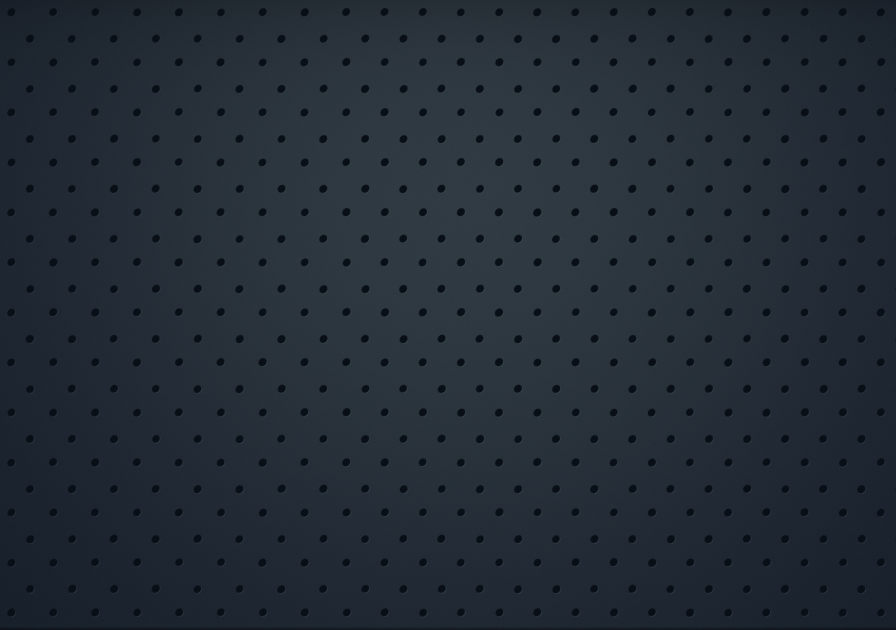
This pattern is drawn by a Shadertoy shader. Its source:

```glsl
// Dark slate sheet punched with staggered rows of small slanted holes.
// Two offset lattices place the holes; columns sit wider left of a seam.
// A soft glow lights the sheet, and each hole has a faint lower-right rim.

float hash(vec2 p) {
    return fract(sin(dot(p, vec2(127.1, 311.7))) * 43758.5453);
}

// Signed distance to a hole, slightly longer towards the upper right.
float holeDistance(vec2 p, float radius) {
    vec2 axes = vec2(p.x - p.y, p.x + p.y) * 0.7071;
    return length(axes * vec2(0.92, 1.08)) - radius;
}

vec3 sheetColor(vec2 p) {
    vec2 fromGlow = p - vec2(0.74, 0.30);
    float glow = exp(-1.8 * dot(fromGlow, fromGlow));
    vec3 color = mix(vec3(0.075, 0.105, 0.150), vec3(0.190, 0.230, 0.262), glow);
    color *= 1.0 - 0.16 * exp(-16.0 * p.y);              // shaded top edge
    color *= 1.0 - 0.35 * smoothstep(0.994, 0.999, p.y); // dark bottom line
    return color + 0.006 * (hash(floor(p * 540.0)) - 0.5);
}

void mainImage(out vec4 fragColor, in vec2 fragCoord) {
    // Canvas heights, measured down from the top left.
    vec2 p = vec2(fragCoord.x, iResolution.y - fragCoord.y) / iResolution.y;
    float blur = 0.8 / iResolution.y;
    vec3 color = sheetColor(p);

    for (int i = 0; i < 2; i++) {
        float lattice = float(i);
        vec2 q = p - vec2(0.550, 0.0194) - lattice * vec2(0.0298, 0.0422);

        // The column pitch changes at the seam, q.x = 0.
        vec2 pitch = vec2(q.x < 0.0 ? 0.0665 : 0.0606, 0.0794);
        vec2 cell = floor(q / pitch + 0.5);
        vec2 local = q - cell * pitch;

        // Slight variation in position and size.
        vec2 seed = cell + 57.0 * lattice;
        local -= 0.0010 * (vec2(hash(seed), hash(seed + 19.3)) - 0.5);
        float radius = 0.0062 + 0.0005 * (hash(seed + 41.7) - 0.5);

        // Rim light, stronger lower down, then the dark hole over it.
        float rim = 1.0 - smoothstep(-blur, blur, holeDistance(local - 0.0011, radius));
        color += rim * mix(0.025, 0.075, p.y) * vec3(0.85, 1.0, 1.05);
        float hole = 1.0 - smoothstep(-blur, blur, holeDistance(local, radius));
        color = mix(color, vec3(0.030, 0.058, 0.088), hole);
    }

    fragColor = vec4(color, 1.0);
}
```
